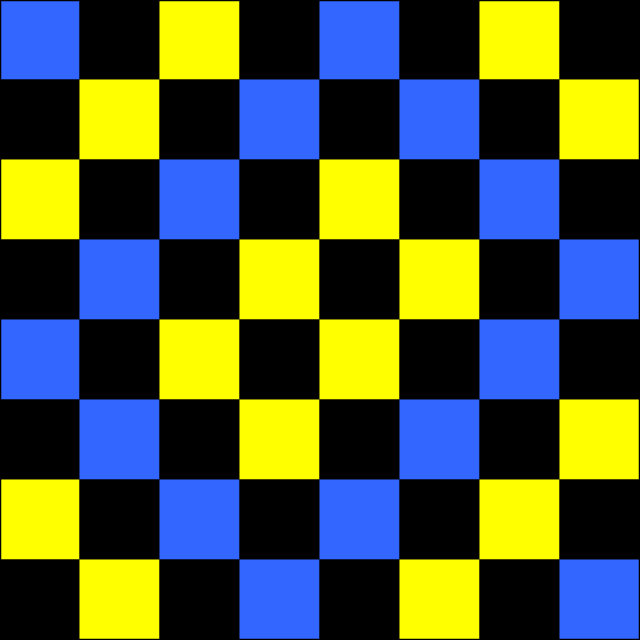
This pattern is drawn by a Shadertoy shader. Its source:

```glsl
// An 8 by 8 checkerboard on black whose lit squares alternate yellow and blue
// in concentric rings. Rings are counted along the diagonals of the board;
// each square is a box with analytic edge coverage, inside a thin black frame.

const float CELLS = 8.0;
const float GRID_SHIFT = 0.5 / 64.0;     // grid offset, in cells
const float SQUARE_HALF = 0.49875;       // half width of a lit square, in cells
const float FRAME_WIDTH = 1.0 / 512.0;   // in canvas units

const vec3 YELLOW = vec3(1.0, 1.0, 0.0);
const vec3 BLUE = vec3(0.2, 0.4, 1.0);

// Share of a pixel lying inside an edge, per axis
vec2 coverage(vec2 inside, vec2 pixel) {
    return clamp(inside / pixel + 0.5, 0.0, 1.0);
}

// Ring index around the central diagonal of the board
float ringIndex(vec2 cell) {
    float along = abs(cell.x - cell.y) * 0.5;
    float across = abs((cell.x + cell.y) * 0.5 - 3.5) - 0.5;
    return max(across, along - 1.0);
}

// Black on odd squares, ring colour on even ones
vec3 cellColor(vec2 cell) {
    float lit = 1.0 - mod(cell.x + cell.y, 2.0);
    float odd = mod(floor(ringIndex(cell) + 0.5), 2.0);
    return lit * mix(YELLOW, BLUE, odd);
}

// Sum of the squares that may touch this pixel
vec3 board(vec2 p, vec2 pixel) {
    vec2 base = floor(p - 0.5);
    vec3 color = vec3(0.0);
    for (int j = 0; j < 2; j++) {
        for (int i = 0; i < 2; i++) {
            vec2 cell = base + vec2(i, j);
            vec2 cover = coverage(SQUARE_HALF - abs(p - cell - 0.5), pixel);
            color += cellColor(cell) * cover.x * cover.y;
        }
    }
    return color;
}

void mainImage(out vec4 fragColor, in vec2 fragCoord) {
    vec2 uv = fragCoord / iResolution.xy;
    vec2 pixel = 1.0 / iResolution.xy;

    // Rows run downward from the top edge
    vec2 p = vec2(uv.x, 1.0 - uv.y) * CELLS + GRID_SHIFT;
    vec3 color = board(p, pixel * CELLS);

    // Outer frame
    vec2 inner = coverage(min(uv, 1.0 - uv) - FRAME_WIDTH, pixel);
    fragColor = vec4(color * inner.x * inner.y, 1.0);
}
```
